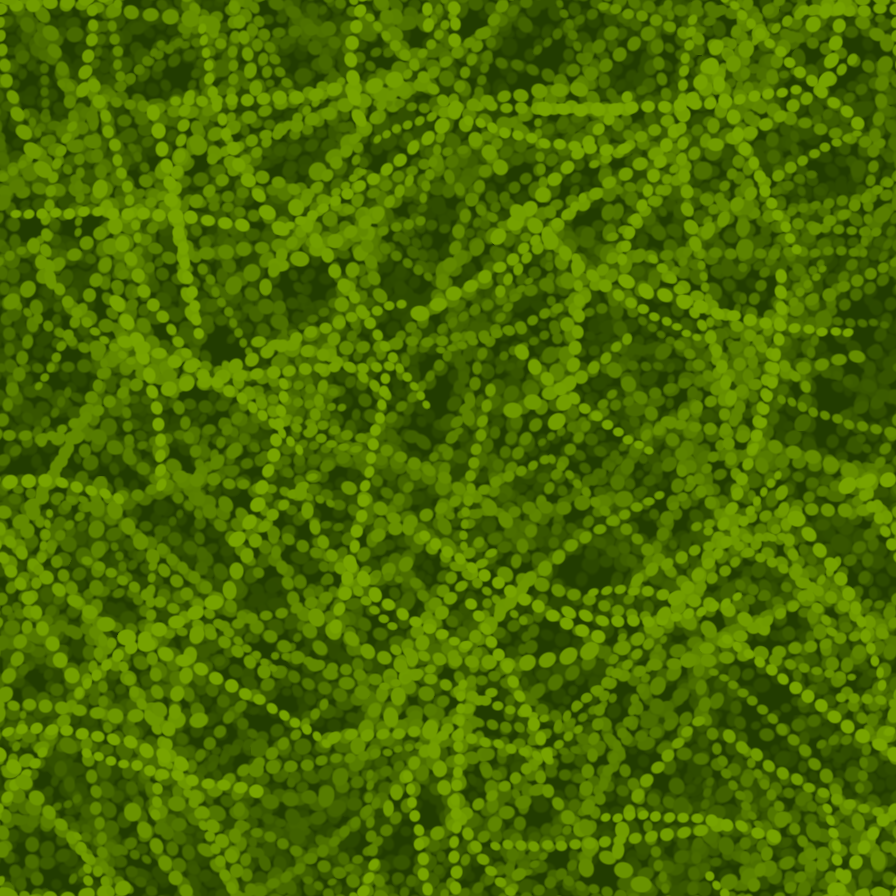
A WebGL 1 fragment shader for this texture:

```glsl
precision highp float;
// Tangled strands of small green beads, stacked from deep shade to bright top.
// Every layer scatters tapering, bent chains over a wrapping cell grid, and each
// chain finds its nearest bead analytically, so the result tiles seamlessly.
uniform vec2 u_resolution;

const int LAYERS = 27;
const float CELLS = 6.0;      // chains per side in each layer
const float SPACING = 2.55;   // bead pitch in bead radii
const vec3 SHADE = vec3(0.135, 0.235, 0.0);
const vec3 DEEP = vec3(0.172, 0.282, 0.0);
const vec3 BRIGHT = vec3(0.465, 0.640, 0.0);

vec3 hash3(vec3 p) {
  p = fract(p * vec3(0.1031, 0.1030, 0.0973));
  p += dot(p, p.yxz + 33.33);
  return fract((p.xxy + p.yxx) * p.zyx);
}

vec2 rotate(vec2 p, float angle) {
  float c = cos(angle), s = sin(angle);
  return vec2(c * p.x + s * p.y, c * p.y - s * p.x);
}

// Approximate signed distance to an ellipse
float ellipse(vec2 p, vec2 radii) {
  return (length(p / radii) - 1.0) * min(radii.x, radii.y);
}

// Coverage of a chain lying along x, with radii growing from small to large
float beadChain(vec2 p, float halfLen, float small, float large, float bend,
                float seed, float soft) {
  float along = p.x / halfLen;
  p.y -= bend * (1.0 - along * along);
  if (abs(p.x) > halfLen + large || abs(p.y) > large * 1.6) return 0.0;

  // Pitch follows the radius, so bead radii form a geometric series
  float slope = (large - small) / (2.0 * halfLen);
  float growth = SPACING * slope;
  float localRadius = max(small + slope * (p.x + halfLen), small * 0.5);
  float index = floor(log(localRadius / small) / growth);
  float radius = small * exp(growth * (index + 0.5));
  float center = (radius - small) / slope - halfLen;
  if (index < 0.0 || center > halfLen) return 0.0;

  // Small irregularities of each bead
  vec3 rnd = hash3(vec3(index + 3.0, seed * 91.0, 17.0));
  vec2 offset = vec2(center, 0.0) + radius * (rnd.xy - 0.5) * vec2(0.16, 0.5);
  vec2 radii = radius * vec2(1.08, mix(0.82, 1.04, rnd.z));
  float d = ellipse(rotate(p - offset, (rnd.x - 0.5) * 0.7), radii);
  return 1.0 - smoothstep(-soft, soft, d);
}

// Paint one layer of chains over the color beneath it
vec3 paintLayer(vec3 color, vec2 uv, float layer, float height, float soft) {
  vec2 grid = uv * CELLS;
  vec2 cell = floor(grid);
  for (int j = -1; j <= 1; j++) {
    for (int i = -1; i <= 1; i++) {
      vec2 id = cell + vec2(float(i), float(j));
      vec3 key = vec3(mod(id, CELLS) * 7.0 + 1.0, layer * 13.0 + 5.0);
      vec3 place = hash3(key);
      vec3 form = hash3(key + 57.0);
      vec2 p = rotate((grid - id - place.xy) / CELLS, place.z * 6.2832);
      float halfLen = mix(0.085, 0.148, form.x);
      float small = mix(0.0042, 0.0062, form.y);
      float large = mix(0.0072, 0.0100, form.z);
      float bend = (fract(form.x * 7.0 + form.y) - 0.5) * 0.04;
      float cover = beadChain(p, halfLen, small, large, bend, place.x, soft);
      float level = clamp(height + (form.y - 0.5) * 0.08, 0.0, 1.0);
      color = mix(color, mix(DEEP, BRIGHT, pow(level, 2.1)), cover);
    }
  }
  return color;
}

void main() {
  vec2 uv = gl_FragCoord.xy / u_resolution;
  float pixel = 1.0 / min(u_resolution.x, u_resolution.y);
  vec3 color = SHADE;
  for (int i = 0; i < LAYERS; i++) {
    float height = float(i) / float(LAYERS - 1);
    float soft = max(mix(0.0022, 0.0014, height), 0.7 * pixel);
    color = paintLayer(color, uv, float(i), height, soft);
  }
  gl_FragColor = vec4(color, 1.0);
}
```
